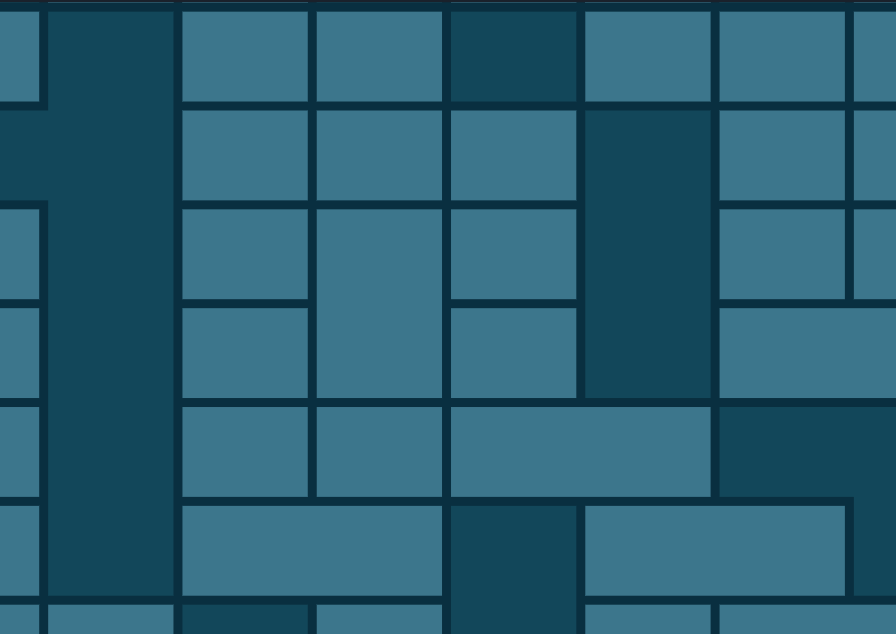
Reproduce this pattern procedurally as a Shadertoy shader.

```glsl
// Grid of blue tiles in dark grout, with some neighbours fused into larger blocks.

float hash(vec2 p) {
    return fract(sin(dot(p, vec2(127.1, 311.7))) * 43758.5453);
}

// One tile in every run of three along a row is dark.
bool isDark(vec2 cell) {
    float run = floor(cell.x / 3.0);
    float pick = floor(3.0 * hash(vec2(run, cell.y) + 4.0));
    return cell.x - 3.0 * run == pick;
}

// 1 where grout separates two adjacent tiles, 0 where they are fused.
float wall(vec2 a, vec2 b) {
    bool darkA = isDark(a), darkB = isDark(b);
    if (darkA != darkB) return 1.0;
    if (darkA) return 0.0;
    float fuseChance = a.x != b.x ? 0.2 : 0.05;
    return step(fuseChance, hash(a + b));
}

void mainImage(out vec4 fragColor, in vec2 fragCoord) {
    vec2 uv = fragCoord / iResolution.y;
    float pixel = 1.0 / iResolution.y;
    vec2 pitch = vec2(0.2118, 0.1559);
    vec2 p = (uv - vec2(0.0689, 0.0533)) / pitch;

    // The four tiles around the nearest grid crossing
    vec2 node = floor(p + 0.5);
    vec2 ne = node;
    vec2 nw = node - vec2(1.0, 0.0);
    vec2 se = node - vec2(0.0, 1.0);
    vec2 sw = node - 1.0;

    // The four grout segments that meet there
    float north = wall(nw, ne);
    float south = wall(sw, se);
    float east = wall(se, ne);
    float west = wall(sw, nw);
    float crossing = max(max(north, south), max(east, west));

    // Grout coverage: x for vertical lines, y for horizontal lines
    vec2 edge = abs(p - node) * pitch - 0.0071;
    vec2 cover = clamp(0.5 - edge / pixel, 0.0, 1.0);
    float vertical = cover.x * (p.y > node.y ? north : south);
    float horizontal = cover.y * (p.x > node.x ? east : west);
    float grout = max(max(vertical, horizontal), cover.x * cover.y * crossing);

    vec3 color = isDark(floor(p)) ? vec3(0.07, 0.28, 0.352) : vec3(0.235, 0.464, 0.55);
    color = mix(color, vec3(0.036, 0.184, 0.25), grout);

    // Thin charcoal strip along the top border
    float strip = clamp(0.5 + (uv.y - 0.9965) / pixel, 0.0, 1.0);
    color = mix(color, vec3(0.1, 0.13, 0.17), strip);

    fragColor = vec4(color, 1.0);
}
```
